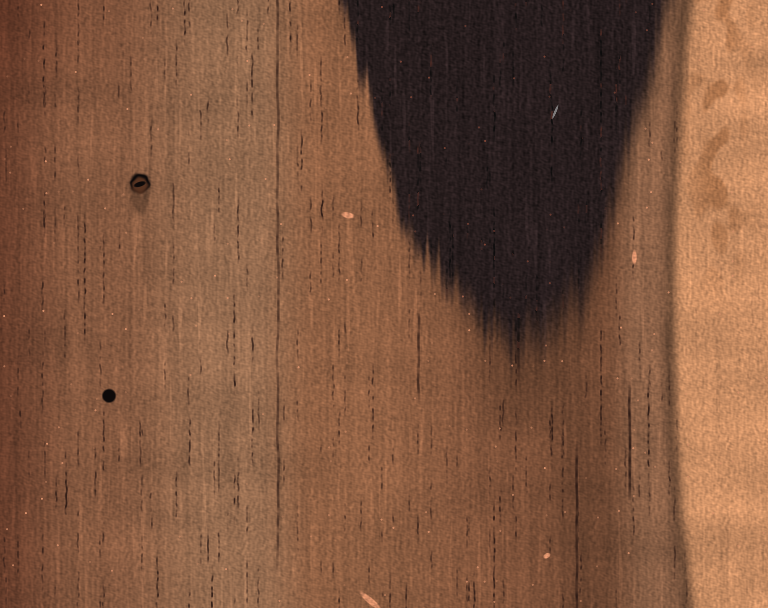
Reproduce this texture procedurally as a WebGL 2 fragment shader.

```glsl
#version 300 es
precision highp float;

#define FIBRE 0.15
#define GRAIN 0.23
#define RIPPLE 0.11
#define PORE_DENSITY 0.27
#define PORE_WIDTH 0.0016
#define FRAY 0.055
#define STAIN_COLOR vec3(0.15, 0.112, 0.115)
#define SAP_COLOR vec3(0.79, 0.555, 0.39)
#define PORE_COLOR vec3(0.17, 0.1, 0.08)
#define CHIP_COLOR vec3(0.86, 0.57, 0.42)

uniform vec2 u_resolution;
out vec4 fragColor;

vec2 hash2(vec2 p) {
  vec3 q = fract(p.xyx * vec3(0.1031, 0.103, 0.0973));
  q += dot(q, q.yzx + 33.33);
  return fract((q.xx + q.yz) * q.zy);
}

float corner(vec2 cell, vec2 o, vec2 f) {
  return dot(hash2(cell + o) * 2.0 - 1.0, f - o);
}

// Gradient noise
float noise(vec2 p) {
  vec2 i = floor(p), f = p - i, u = f * f * (3.0 - 2.0 * f);
  float low = mix(corner(i, vec2(0, 0), f), corner(i, vec2(1, 0), f), u.x);
  float high = mix(corner(i, vec2(0, 1), f), corner(i, vec2(1, 1), f), u.x);
  return mix(low, high, u.y);
}

float band(float x, float centre, float width) {
  float d = (x - centre) / width;
  return exp(-d * d);
}

// Broken vertical pores in stretched cells
float pores(vec2 p, vec2 count, float seed) {
  float column = floor(p.x * count.x);
  vec2 shift = hash2(vec2(column, seed));
  float y = p.y * count.y + shift.x * 7.0;
  vec2 rnd = hash2(vec2(column + seed * 17.0, floor(y)));
  float wobble = 0.003 * noise(vec2(column * 3.7, p.y * 70.0));
  float dx = abs(p.x - (column + 0.2 + 0.6 * shift.y) / count.x + wobble);
  float extent = 0.16 + 0.32 * rnd.y;
  float body = smoothstep(PORE_WIDTH * 1.5, PORE_WIDTH * 0.3, dx);
  float beads = smoothstep(-0.3, 0.3, noise(vec2(column * 5.3, p.y * 120.0)));
  float ends = smoothstep(extent, extent - 0.15, abs(fract(y) - 0.5));
  return body * beads * ends * step(rnd.x, PORE_DENSITY);
}

float crack(vec2 p, float x, float bottom, float top) {
  float dx = abs(p.x - x + 0.003 * noise(vec2(x * 40.0, p.y * 20.0)));
  float ends = smoothstep(bottom, bottom + 0.04, p.y) * smoothstep(top, top - 0.04, p.y);
  return smoothstep(0.0027, 0.0005, dx) * ends * (0.7 + 0.8 * noise(vec2(x, p.y * 80.0)));
}

// Tilted rounded sliver
float chip(vec2 d, vec2 size, float tilt) {
  d = mat2(cos(tilt), -sin(tilt), sin(tilt), cos(tilt)) * d;
  return smoothstep(1.25, 0.7, length(d / size));
}

// Heartwood tint across the board
vec3 heartwood(float x) {
  vec3 c = mix(vec3(0.4, 0.235, 0.165), vec3(0.525, 0.35, 0.25), smoothstep(-0.02, 0.12, x));
  c = mix(c, vec3(0.575, 0.415, 0.305), smoothstep(0.13, 0.29, x));
  c = mix(c, vec3(0.56, 0.375, 0.262), smoothstep(0.33, 0.42, x));
  c = mix(c, vec3(0.5, 0.325, 0.228), smoothstep(0.45, 0.68, x));
  return mix(c, vec3(0.56, 0.39, 0.285), smoothstep(0.78, 0.84, x));
}

void main() {
  vec2 uv = gl_FragCoord.xy / u_resolution;
  vec2 scale = vec2(u_resolution.x / u_resolution.y, 1.0), p = uv * scale;
  float x = uv.x, y = uv.y;
  float fibre = noise(p * vec2(170, 6)) + 0.6 * noise(p * vec2(55, 1.7) + 9.0);
  fibre += 0.8 * smoothstep(0.15, 0.45, noise(p * vec2(130, 9) + 70.0));
  float grain = noise(p * vec2(233, 117)) + 0.8 * noise(p * vec2(177, 310) + p.yx * 40.0);
  float ripple = noise(p * vec2(4, 15)) + 0.6 * noise(p * vec2(7, 24) + 5.0);

  // Heartwood with shaded columns
  vec3 wood = heartwood(x + 0.012 * noise(p * vec2(12, 2)));
  wood *= 1.0 - 0.2 * band(x, 0.765, 0.06) * smoothstep(0.6, 0.15, y);
  wood *= 1.0 - vec3(0.1, 0.15, 0.16) * smoothstep(0.75, 1.0, y) * smoothstep(0.3, 0.0, x);

  // Sapwood strip and its border streak
  float border = 0.868 + 0.09 * (y - 0.5) * (y - 0.5) + 0.004 * noise(vec2(3, y * 9.0));
  float sap = smoothstep(-0.006, 0.02, x - border);
  float blotch = noise(p * vec2(14, 9)) + 0.6 * noise(p * vec2(38, 24));
  float patches = smoothstep(0.0, 0.15, blotch) * band(x, 0.935, 0.035) * smoothstep(0.45, 0.7, y);
  vec3 sapwood = SAP_COLOR * (1.0 + 0.1 * noise(p * vec2(9, 22)));
  wood = mix(wood, sapwood * (1.0 - vec3(0.15, 0.19, 0.24) * patches), sap);
  wood *= 1.0 - 0.3 * band(x, border + 0.004, 0.01);

  // Stain bounded by four slopes, frayed along the fibres
  float left = min((x - 0.443) * 4.6, 0.41 + (x - 0.535) * 1.2);
  float right = min((0.868 - x) * 4.8, 0.49 + (0.755 - x) * 1.1);
  float fray = noise(p * vec2(160, 5)) + 0.7 * noise(p * vec2(60, 3));
  float reach = min(left, right) + FRAY * fray - 1.01 + y;
  float soft = mix(0.04, 0.085, smoothstep(0.5, 0.8, x));
  float stain = smoothstep(-soft, soft * 0.7, reach);
  wood *= 1.0 - 0.24 * smoothstep(-0.22, 0.03, reach) * smoothstep(0.52, 0.68, x) * (1.0 - sap);
  wood *= 1.0 + FIBRE * fibre * (1.0 - 0.5 * sap) + GRAIN * grain + RIPPLE * ripple;
  vec3 color = mix(wood, STAIN_COLOR * (0.97 + 0.3 * fibre + 0.5 * grain), stain * 0.97);

  // Pores and longer cracks
  float gap = crack(uv, 0.362, 0.05, 1.05) * 0.7;
  for (float k = 0.0; k < 3.0; k++)
    gap = max(gap, pores(p, vec2(24.0 + 13.0 * k, 4.0 + 3.0 * k), k + 1.0) * (0.9 - 0.17 * k) * (1.0 - 0.85 * sap));
  gap = max(gap, max(crack(uv, 0.545, 0.33, 0.5), crack(uv, 0.82, 0.17, 0.38)));
  gap = max(gap, max(crack(uv, 0.751, -0.05, 0.28), crack(uv, 0.675, 0.36, 0.5)));
  vec3 deep = mix(vec3(0.04), vec3(0.32, 0.17, 0.14), step(0.12, noise(p * vec2(20, 45))));
  color = mix(color, mix(PORE_COLOR, deep, stain), min(gap, 1.0));

  // Ringed knot and small open hole
  vec2 knot = p - vec2(0.182, 0.697) * scale, hole = p - vec2(0.142, 0.349) * scale;
  float rim = length(knot) + 0.003 * noise(p * 110.0);
  color *= 1.0 - 0.25 * chip(knot + vec2(0, 0.018), vec2(0.015, 0.032), 0.0);
  color = mix(color, vec3(0.34, 0.2, 0.13), smoothstep(0.017, 0.013, rim));
  float dark = band(rim, 0.0145, 0.003) * smoothstep(-0.022, 0.008, knot.y);
  dark = max(dark, chip(knot, vec2(0.01, 0.004), 0.3));
  dark = max(dark, smoothstep(0.013, 0.009, length(hole)));
  color = mix(color, vec3(0.05, 0.035, 0.035), dark);

  // Loose chips and tiny specks
  float chips = chip(p - vec2(0.453, 0.646) * scale, vec2(0.01, 0.005), -0.2);
  chips = max(chips, chip(p - vec2(0.482, 0.012) * scale, vec2(0.021, 0.005), -0.7));
  chips = max(chips, chip(p - vec2(0.826, 0.577) * scale, vec2(0.004, 0.011), 0.0));
  chips = max(chips, chip(p - vec2(0.712, 0.086) * scale, vec2(0.006, 0.004), 0.5));
  color = mix(color, CHIP_COLOR * (1.0 + 0.3 * grain), chips);
  color = mix(color, vec3(0.58), 0.8 * chip(p - vec2(0.723, 0.816) * scale, vec2(0.002, 0.012), -0.4));
  vec2 cell = floor(p * 36.0), rnd = hash2(cell + 71.0);
  float speck = smoothstep(0.09, 0.03, length(fract(p * 36.0) - 0.2 - 0.6 * hash2(cell + 9.0)));
  color = mix(color, mix(CHIP_COLOR, vec3(0.48, 0.26, 0.2), stain), speck * step(0.86, rnd.x) * rnd.y);
  fragColor = vec4(clamp(color, 0.0, 1.0), 1.0);
}
```
